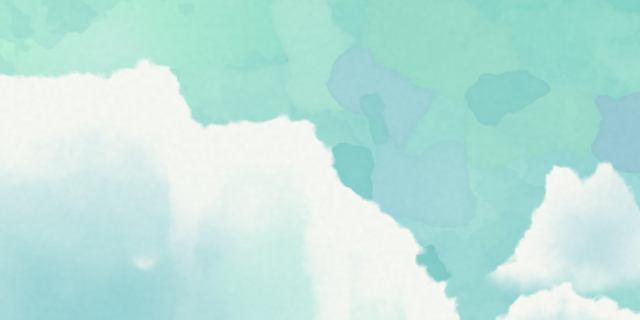
Reproduce this background procedurally as a Shadertoy shader.

```glsl
// Watercolour sky in mint and teal washes, with soft white cumulus clouds.

// Sky colours
const vec3 SKY_LEFT  = vec3(0.72, 0.94, 0.84);
const vec3 SKY_RIGHT = vec3(0.53, 0.84, 0.78);
const vec3 SKY_LOW   = vec3(0.63, 0.85, 0.85);
const vec3 PALE_MINT = vec3(0.70, 0.90, 0.84);
const vec3 GREEN     = vec3(0.63, 0.87, 0.79);
const vec3 BLUE      = vec3(0.64, 0.83, 0.85);
const vec3 TEAL      = vec3(0.51, 0.80, 0.79);
const vec3 VIOLET    = vec3(0.61, 0.78, 0.83);
// Cloud colours
const vec3 WHITE      = vec3(0.96, 0.966, 0.946);
const vec3 SHADE      = vec3(0.80, 0.91, 0.905);
const vec3 MINT_SHADE = vec3(0.81, 0.935, 0.90);
const vec3 DEEP_SHADE = vec3(0.59, 0.82, 0.83);
// Paint behaviour
const vec3  PIGMENT    = vec3(1.0, 0.45, 0.42); // how much a rim absorbs
const float RIM        = 0.07;
const float RIM_FALL   = 75.0;
const float WASH_EDGE  = 0.005;
const float CLOUD_EDGE = 0.010;
const float GRAIN      = 0.022;
const int   GLAZES     = 5;

vec2 gradientAt(vec2 cell) {
    vec3 h = fract(cell.xyx * vec3(0.1031, 0.1030, 0.0973));
    h += dot(h, h.yzx + 33.33);
    float a = 6.2832 * fract((h.x + h.y) * h.z);
    return vec2(cos(a), sin(a));
}

float noise(vec2 p) {
    vec2 i = floor(p), f = p - i, o = vec2(0.0, 1.0);
    vec2 u = f * f * f * (f * (f * 6.0 - 15.0) + 10.0);
    return mix(mix(dot(gradientAt(i), f), dot(gradientAt(i + o.yx), f - o.yx), u.x),
               mix(dot(gradientAt(i + o), f - o), dot(gradientAt(i + 1.0), f - 1.0), u.x), u.y);
}

float fbm(vec2 p) {
    float sum = 0.0, amp = 0.6;
    for (int i = 0; i < 5; i++) {
        sum += amp * noise(p);
        p = mat2(1.6, 1.2, -1.2, 1.6) * p + 7.3;
        amp *= 0.5;
    }
    return sum;
}

vec2 warp(vec2 p, float scale, float amount) {
    return p + amount * vec2(fbm(p * scale), fbm(p * scale + 31.7));
}

float bump(float x, float center, float width) {
    float t = (x - center) / width;
    return exp(-t * t);
}

float spot(vec2 p, vec2 center, vec2 size) {
    vec2 t = (p - center) / size;
    return exp(-dot(t, t));
}

// Signed distance to a tilted box with round corners
float patchDist(vec2 p, vec2 center, vec2 halfSize, float tilt) {
    float c = cos(tilt), s = sin(tilt), r = 0.45 * min(halfSize.x, halfSize.y);
    vec2 q = abs(mat2(c, -s, s, c) * (p - center)) - halfSize + r;
    return length(max(q, 0.0)) + min(max(q.x, q.y), 0.0) - r;
}

// Translucent layer whose pigment gathers at its border
vec3 wash(vec3 base, float d, vec3 tint, float strength) {
    float edge = max(WASH_EDGE, 1.0 / iResolution.y);
    float body = smoothstep(edge, -edge, d);
    float rim = body * exp(min(d, 0.0) * RIM_FALL) * strength;
    return mix(base, tint, body * strength) * (1.0 - RIM * rim * PIGMENT);
}

vec3 paintSky(vec2 p) {
    vec3 col = mix(SKY_LEFT, SKY_RIGHT, smoothstep(0.0, 1.5, p.x));
    col = mix(SKY_LOW, col, smoothstep(0.35, 0.9, p.y + 0.15 * fbm(p * 3.0)));
    col = mix(col, SHADE, 0.5 * spot(warp(p, 5.0, 0.2), vec2(0.33, 0.83), vec2(0.17, 0.12)));

    // Random glazes
    for (int i = 0; i < GLAZES; i++) {
        float k = float(i);
        float d = 0.3 * (fbm(p * (1.6 + 0.4 * k) + 13.7 * k) + 0.06);
        col = wash(col, d, mix(PALE_MINT, TEAL, mod(k, 2.0)), 0.22);
    }

    // Large placed washes
    vec2 q = warp(p, 4.5, 0.11);
    col = wash(col, patchDist(q, vec2(0.76, 0.70), vec2(0.14, 0.09), 0.0), PALE_MINT, 0.55);
    col = wash(col, patchDist(q, vec2(1.36, 0.86), vec2(0.25, 0.15), -0.35), GREEN, 0.65);
    col = wash(col, patchDist(q, vec2(1.67, 0.59), vec2(0.21, 0.10), 0.05), GREEN, 0.55);
    col = wash(col, patchDist(q, vec2(1.56, 0.70), vec2(0.11, 0.08), 0.5), TEAL, 0.6);
    col = wash(col, patchDist(q, vec2(0.98, 0.84), vec2(0.11, 0.17), 0.1), PALE_MINT, 0.75);
    col = wash(col, patchDist(q, vec2(1.18, 0.71), vec2(0.17, 0.085), -0.6), BLUE, 0.9);
    col = wash(col, patchDist(q, vec2(1.31, 0.43), vec2(0.16, 0.13), -0.2), BLUE, 0.6);
    col = wash(col, patchDist(q, vec2(1.98, 0.60), vec2(0.10, 0.11), 0.0), VIOLET, 0.8);
    // Small dark pools
    col = wash(col, patchDist(q, vec2(1.18, 0.63), vec2(0.035, 0.08), 0.2), TEAL, 0.5);
    col = wash(col, patchDist(q, vec2(1.10, 0.44), vec2(0.055, 0.09), 0.1), TEAL, 0.75);
    return wash(col, patchDist(q, vec2(1.34, 0.15), vec2(0.04, 0.07), 0.5), TEAL, 0.9);
}

// Cloud skylines: x = main bank, y = right cloud, z = low right cloud
vec3 skyline(float x) {
    float bank = 0.765 + 0.035 * bump(x, 0.44, 0.08) + 0.03 * bump(x, 0.90, 0.09)
        - 0.16 * smoothstep(0.52, 0.64, x) - 0.21 * smoothstep(0.95, 1.11, x)
        - 0.10 * smoothstep(1.08, 1.30, x) - 0.17 * smoothstep(1.26, 1.36, x)
        - 0.25 * smoothstep(1.39, 1.47, x);
    float right = 0.13 + 0.07 * smoothstep(1.52, 1.62, x) + 0.28 * smoothstep(1.60, 1.74, x)
        - 0.035 * bump(x, 1.83, 0.04) - 0.16 * smoothstep(1.89, 2.02, x);
    float low = -0.03 + 0.10 * smoothstep(1.54, 1.62, x) + 0.045 * bump(x, 1.76, 0.04)
        - 0.05 * smoothstep(1.84, 2.0, x);
    return vec3(bank, right, low);
}

void mainImage(out vec4 fragColor, in vec2 fragCoord) {
    vec2 p = fragCoord / iResolution.xy * vec2(2.0, 1.0);
    vec3 col = paintSky(p);

    // Billowing cloud distances, corrected for skyline slope
    vec2 q = warp(p, 11.0, 0.045);
    vec3 h = skyline(q.x), slope = (skyline(q.x + 0.005) - h) / 0.005;
    vec3 d = (q.y - h) / sqrt(1.0 + slope * slope) + 0.025 * abs(noise(p * 18.0)) - 0.006;
    vec3 cover = smoothstep(vec3(CLOUD_EDGE), vec3(-CLOUD_EDGE), d);
    float mottle = fbm(p * 5.0);

    // Main bank: bright crest, mint hollow, deep lower left
    vec2 s = warp(p, 4.0, 0.18);
    vec3 hollow = mix(SHADE, MINT_SHADE, smoothstep(0.68, 0.76, s.x));
    vec3 bank = mix(WHITE, hollow, smoothstep(0.14, 0.46, -d.x + 0.22 * mottle));
    bank = mix(bank, DEEP_SHADE, 0.95 * spot(s, vec2(0.28, 0.0), vec2(0.46, 0.27)));
    float puffs = spot(s, vec2(0.45, 0.21), vec2(0.035)) + spot(s, vec2(0.64, 0.39), vec2(0.07))
        + spot(s, vec2(0.95, 0.39), vec2(0.07));
    col = mix(col, mix(bank, WHITE, 0.6 * min(puffs, 1.0)), cover.x);

    // Right cloud: blue hollow, base dissolving into the sky
    float base = smoothstep(0.09, 0.18, p.y + 0.10 * mottle) * smoothstep(1.51, 1.58, q.x);
    vec3 right = mix(WHITE, vec3(0.75, 0.88, 0.89), 0.95 * spot(s, vec2(1.88, 0.26), vec2(0.16, 0.11)));
    col = mix(col, right, cover.y * base);
    col = mix(col, mix(WHITE, SHADE, smoothstep(0.03, 0.11, -d.z + 0.05 * mottle)), cover.z);

    // Paper grain
    col += GRAIN * fbm(p * 45.0);
    fragColor = vec4(clamp(col, 0.0, 1.0), 1.0);
}
```
